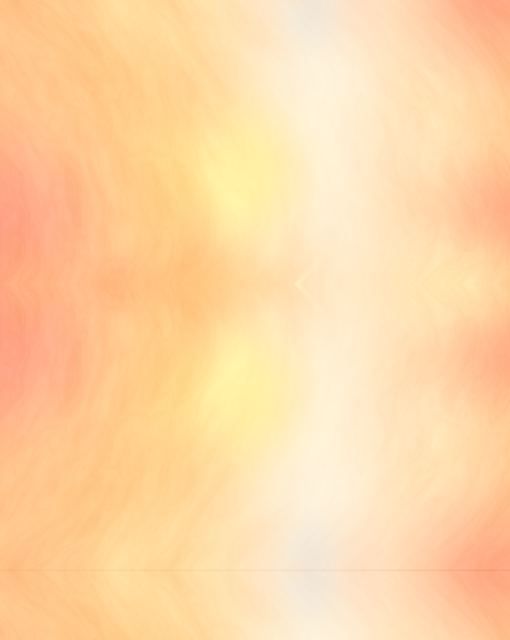
This background is drawn by a Shadertoy shader. Its source:

```glsl
// Warm peach and gold watercolour wash, mirrored vertically, with feathered brush streaks.

const float AXIS = 0.556;   // height of the mirror axis
const float REACH = 0.447;  // distance from the axis to the lower seam

float hash(vec2 p) {
    p = fract(p * vec2(0.1031, 0.1137));
    p += dot(p, p.yx + 33.33);
    return fract((p.x + p.y) * p.x * 7.31);
}

float noise(vec2 p) {
    vec2 i = floor(p), f = fract(p);
    f = f * f * (3.0 - 2.0 * f);
    float low = mix(hash(i), hash(i + vec2(1, 0)), f.x);
    float high = mix(hash(i + vec2(0, 1)), hash(i + vec2(1, 1)), f.x);
    return mix(low, high, f.y);
}

float fbm(vec2 p) {
    float sum = 0.0, amp = 0.5;
    for (int i = 0; i < 4; i++) {
        sum += amp * noise(p);
        p = p * 2.03 + vec2(17.3, 9.1);
        amp *= 0.5;
    }
    return sum;
}

// Soft elliptical wash of colour laid over the paint below
vec3 wash(vec3 base, vec2 p, vec2 centre, vec2 size, vec3 tint, float strength) {
    vec2 d = (p - centre) / size;
    return mix(base, tint, strength * exp(-dot(d, d)));
}

// Ramp that falls back sharply, like the rim of a dried brush stroke
float strokeRim(float v) {
    float f = fract(v);
    float w = clamp(fwidth(v) * 1.5, 0.02, 0.6);
    return f * (1.0 - smoothstep(1.0 - w, 1.0, f)) - 0.5;
}

// Left to right ramp from peach through cream to apricot
vec3 baseRamp(float x) {
    vec3 c = mix(vec3(1.0, 0.77, 0.54), vec3(1.0, 0.82, 0.55), smoothstep(0.0, 0.3, x));
    c = mix(c, vec3(1.0, 0.945, 0.84), smoothstep(0.28, 0.62, x));
    c = mix(c, vec3(1.0, 0.90, 0.74), smoothstep(0.62, 0.84, x));
    return mix(c, vec3(1.0, 0.80, 0.58), smoothstep(0.82, 1.02, x));
}

vec3 washes(vec2 p) {
    vec3 coral = vec3(1.0, 0.66, 0.52);
    vec3 amber = vec3(1.0, 0.77, 0.51);
    vec3 c = baseRamp(p.x);
    // Left and centre
    c = wash(c, p, vec2(0.27, 0.60), vec2(0.11, 0.20), amber, 0.6);
    c = wash(c, p, vec2(0.36, 1.00), vec2(0.20, 0.22), vec3(1.0, 0.90, 0.69), 0.6);
    c = wash(c, p, vec2(0.38, 0.36), vec2(0.13, 0.22), vec3(1.0, 0.87, 0.55), 0.75);
    c = wash(c, p, vec2(0.48, 0.38), vec2(0.09, 0.22), vec3(1.0, 0.95, 0.64), 0.9);
    c = wash(c, p, vec2(0.36, 0.00), vec2(0.22, 0.13), vec3(1.0, 0.78, 0.50), 0.85);
    c = wash(c, p, vec2(0.00, 0.20), vec2(0.20, 0.33), vec3(1.0, 0.64, 0.54), 0.9);
    c = wash(c, p, vec2(0.12, 0.02), vec2(0.16, 0.12), vec3(1.0, 0.70, 0.51), 0.6);
    // Cool highlight with peach flanks
    c = wash(c, p, vec2(0.53, 0.98), vec2(0.06, 0.16), vec3(1.0, 0.89, 0.78), 0.6);
    c = wash(c, p, vec2(0.69, 1.00), vec2(0.08, 0.18), vec3(1.0, 0.87, 0.76), 0.7);
    c = wash(c, p, vec2(0.61, 0.96), vec2(0.055, 0.19), vec3(0.94, 0.91, 0.86), 0.85);
    c = wash(c, p, vec2(0.62, 0.72), vec2(0.10, 0.13), vec3(1.0, 0.955, 0.87), 0.7);
    // Right side
    c = wash(c, p, vec2(0.85, 0.28), vec2(0.10, 0.13), vec3(1.0, 0.83, 0.64), 0.5);
    c = wash(c, p, vec2(1.00, 0.24), vec2(0.11, 0.16), coral, 0.75);
    c = wash(c, p, vec2(0.88, 0.00), vec2(0.11, 0.13), vec3(1.0, 0.91, 0.69), 0.8);
    c = wash(c, p, vec2(0.88, 0.66), vec2(0.10, 0.16), vec3(1.0, 0.89, 0.69), 0.6);
    return wash(c, p, vec2(0.98, 1.04), vec2(0.16, 0.27), coral, 0.95);
}

void mainImage(out vec4 fragColor, in vec2 fragCoord) {
    vec2 uv = fragCoord / iResolution.xy;

    // Fold the canvas about the axis and again about the seam
    float t = abs(uv.y - AXIS) / REACH;
    t = 1.0 - abs(1.0 - t);
    vec2 p = vec2(uv.x, t);

    // Streaks follow arcs that lean left far from the axis and pinch at it
    float across = p.x + 0.22 * t * t - 0.045 * (1.0 - exp(-9.0 * t));
    across += 0.035 * (noise(vec2(p.x * 5.0, t * 5.0)) - 0.5);
    float broad = fbm(vec2(across * 14.0, t * 3.5));
    float fine = fbm(vec2(across * 48.0 + 5.0, t * 7.0 + 3.0));
    float rim = strokeRim(broad * 6.0 + fine * 1.6);

    // Colour, lightly dragged along the streaks
    vec2 drag = vec2(0.035, 0.07) * (broad - 0.47);
    vec3 col = washes(p + drag);

    // Brush texture is bolder at the sides than in the pale centre
    float pale = exp(-pow((p.x - 0.60) / 0.22, 2.0));
    float depth = mix(1.0, 0.35, pale);
    float shade = 0.10 * (broad - 0.47) + 0.05 * (fine - 0.47) + 0.022 * rim;
    col += depth * shade * vec3(0.15, 0.9, 1.1);

    // Pale chevron where the streaks pinch at the axis
    float chevron = abs(p.x - 0.583 - 0.5 * t) / 0.006;
    col += 0.07 * exp(-chevron * chevron - t * 28.0);

    // Thin seam and rosy left edge
    float seam = exp(-pow((uv.y - AXIS + REACH) / 0.0013, 2.0));
    col -= 0.05 * seam * vec3(0.6, 1.0, 1.0) * (0.5 + 0.5 * uv.x);
    col = mix(col, vec3(1.0, 0.60, 0.52), 0.4 * exp(-uv.x / 0.008) * exp(-t * t * 6.0));

    fragColor = vec4(clamp(col, 0.0, 1.0), 1.0);
}
```
